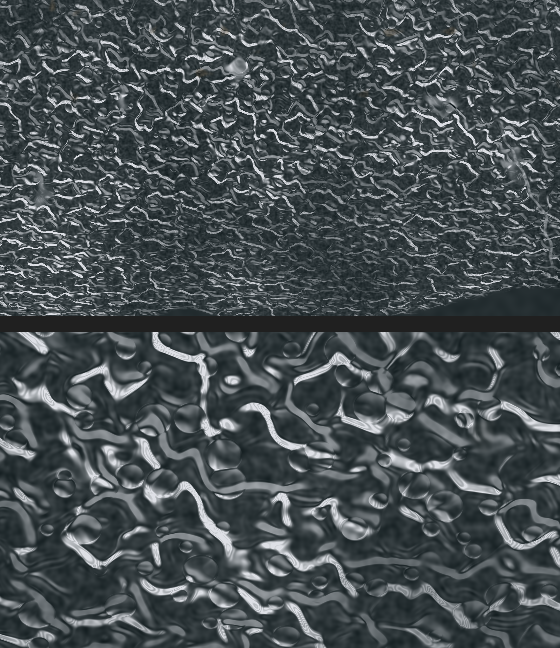
Top: the whole. Bottom: its middle third, enlarged.
This texture is drawn by a WebGL 2 fragment shader. Its source:

```glsl
#version 300 es
precision highp float;
// Rippled water film with droplets and cold sky glints over dark wet stone.

uniform vec2 u_resolution;
out vec4 outColor;

const vec3 SHADOW = vec3(0.05, 0.09, 0.10);
const vec3 SKY = vec3(0.87, 0.88, 0.90);
const vec3 OCHRE = vec3(0.42, 0.36, 0.27);
const vec2 LIGHT_DIR = vec2(0.42, 0.91);
const float ROWS = 19.0;           // ripple cells per canvas height
const float FORESHORTEN = 6.0;     // extra rows squeezed in near the bottom
const float WARP = 0.38;
const float FILM_HEIGHT = 0.55;
const float RIPPLE_HEIGHT = 0.20;
const float DROP_STEEPNESS = 0.80;
const float DROP_SHARE = 0.62;
const float SLOPE_STEP = 0.055;
const float GLINT_GAIN = 0.88;
const float BACK_GAIN = 0.30;

vec2 hash2(vec2 p) {
    vec3 a = fract(p.xyx * vec3(0.1031, 0.1030, 0.0973));
    a += dot(a, a.yzx + 33.33);
    return fract((a.xx + a.yz) * a.zy);
}

float cornerDot(vec2 cell, vec2 offset) {
    float angle = 6.2832 * hash2(cell).x;
    return dot(vec2(cos(angle), sin(angle)), offset);
}

float gradientNoise(vec2 p) {
    vec2 i = floor(p), f = p - i;
    vec2 u = f * f * f * (f * (f * 6.0 - 15.0) + 10.0);
    vec2 e = vec2(1.0, 0.0);
    return mix(mix(cornerDot(i, f), cornerDot(i + e, f - e), u.x),
               mix(cornerDot(i + e.yx, f - e.yx), cornerDot(i + 1.0, f - 1.0), u.x), u.y);
}

vec2 warpOffset(vec2 q) {
    return WARP * vec2(gradientNoise(q * 1.3 + 17.0), gradientNoise(q * 1.3 + 61.0)) * 2.0;
}

// Scattered round domes whose steep rims catch light
float dropHeight(vec2 q) {
    vec2 cell = floor(q);
    float height = 0.0;
    for (int y = -1; y <= 1; y++) {
        for (int x = -1; x <= 1; x++) {
            vec2 id = cell + vec2(x, y);
            vec2 rnd = hash2(id + 7.0);
            vec2 size = hash2(id + 91.0);
            float radius = mix(0.16, 0.44, size.x * size.x);
            vec2 d = (q - id - rnd) / radius;
            float dome = DROP_STEEPNESS * radius * max(0.0, 1.0 - dot(d, d));
            height = max(height, dome * step(size.y, DROP_SHARE));
        }
    }
    return height;
}

// Flat film with steep curling edges, fine ripples and drops
float waterHeight(vec2 q) {
    vec2 w = q + warpOffset(q);
    float film = smoothstep(-0.12, 0.22, gradientNoise(w * vec2(0.85, 0.95)));
    float ripple = gradientNoise(w * 2.3 + 31.0);
    return FILM_HEIGHT * film + RIPPLE_HEIGHT * ripple + dropHeight(q * 1.15);
}

float softSpot(vec2 p, vec2 centre, vec2 size) {
    vec2 d = (p - centre) / size;
    return exp(-dot(d, d));
}

void main() {
    vec2 p = gl_FragCoord.xy / u_resolution.y;
    float depth = 1.0 - p.y;
    vec2 q = vec2(p.x * ROWS, ROWS * depth * -1.0 - FORESHORTEN * pow(depth, 4.0));

    // Surface slope
    float h = waterHeight(q);
    vec2 slope = vec2(waterHeight(q + vec2(SLOPE_STEP, 0.0)) - h,
                      waterHeight(q + vec2(0.0, SLOPE_STEP)) - h) / SLOPE_STEP;
    float facing = dot(slope, LIGHT_DIR);

    // Broad patches of stronger and weaker reflection
    float patches = gradientNoise(p * 2.6 + 4.0) + 0.5 * gradientNoise(p * 6.0 + 9.0);
    float exposure = 0.80 + 0.55 * patches
        + 0.30 * softSpot(p, vec2(0.62, 0.60), vec2(0.45, 0.28))
        - 0.38 * softSpot(p, vec2(1.02, 0.14), vec2(0.38, 0.24))
        - 0.28 * smoothstep(0.78, 1.0, p.y);
    exposure = clamp(exposure, 0.25, 1.15);

    // Stone grain under the film
    float grain = gradientNoise(p * 75.0) + 0.7 * gradientNoise(p * 140.0 + 5.0);
    float tone = 0.135 + 0.11 * grain + 0.05 * patches;

    // Glints on faces toward the sky, dim light on faces away from it
    float bands = 0.82 + 0.18 * cos(5.0 * slope.x);
    tone += 0.15 * smoothstep(0.0, 1.2, abs(facing)) * exposure;
    tone += GLINT_GAIN * smoothstep(0.3, 2.1, facing) * bands * exposure;
    tone += BACK_GAIN * smoothstep(0.7, 2.0, -facing) * exposure;

    // Pools that mirror the open sky
    vec2 poolPos = p * vec2(12.0, 7.0) + 0.9 * warpOffset(q * 0.6);
    float pool = smoothstep(0.28, 0.40, gradientNoise(poolPos + 23.0));
    pool *= smoothstep(0.85, 1.05, exposure) * smoothstep(0.25, 0.4, p.y);
    tone = mix(tone, 0.62 + 0.9 * gradientNoise(p * 24.0) + 0.12 * facing, 0.85 * pool);

    // Thin wet seam running down the right side
    float seamX = 1.51 + 0.24 * (1.0 - smoothstep(0.15, 0.85, p.y)) + 0.02 * gradientNoise(p.yy * 14.0);
    float seam = 1.0 - smoothstep(0.002, 0.007, abs(p.x - seamX));
    seam *= smoothstep(0.13, 0.2, p.y) * (1.0 - smoothstep(0.5, 0.66, p.y));
    tone = mix(tone, 0.62 + grain * 0.4, 0.75 * seam);

    vec3 color = mix(SHADOW, SKY, clamp(tone, 0.0, 1.0));

    // Rare ochre stains
    float stain = smoothstep(0.42, 0.56, gradientNoise(p * 15.0 + 40.0)) * smoothstep(0.5, 0.8, p.y);
    color = mix(color, OCHRE * (0.8 + 0.6 * grain), 0.4 * stain);

    // Blurred dark stones along the lower edge
    float stoneTop = 0.10 * smoothstep(1.12, 1.72, p.x) + 0.035 * exp(-pow((p.x - 0.57) / 0.08, 2.0))
        + 0.012 * gradientNoise(p.xx * 7.0) - 0.008;
    float stone = 1.0 - smoothstep(stoneTop - 0.010, stoneTop + 0.010, p.y);
    vec3 stoneColor = mix(SHADOW, SKY, 0.11 + 0.05 * gradientNoise(p * 22.0));
    outColor = vec4(mix(color, stoneColor, stone), 1.0);
}
```
